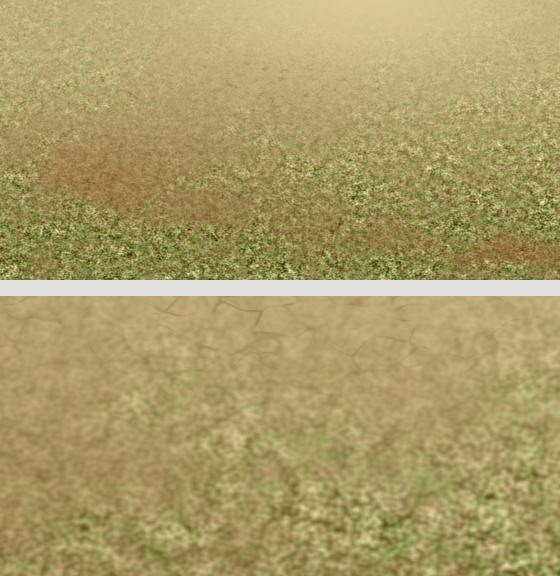
Top: the whole. Bottom: its middle third, enlarged.
A Shadertoy shader for this texture:

```glsl
// Draws a hazy field of patchy grass and bare, cracked earth.

const vec3 HAZE  = vec3(0.84, 0.77, 0.58);
const vec3 EARTH = vec3(0.58, 0.48, 0.29);
const vec3 CLAY  = vec3(0.58, 0.43, 0.25);
const vec3 GRASS = vec3(0.56, 0.54, 0.31);
const vec3 LUSH  = vec3(0.52, 0.52, 0.28);

vec2 hash22(vec2 p) {
    vec3 q = fract(vec3(p.xyx) * vec3(0.1031, 0.1030, 0.0973));
    q += dot(q, q.yzx + 33.33);
    return fract((q.xx + q.yz) * q.zy);
}

// Gradient noise, roughly -0.6 to 0.6
float cornerSlope(vec2 cell, vec2 offset) {
    float angle = 6.2832 * hash22(cell).x;
    return dot(vec2(cos(angle), sin(angle)), offset);
}

float gradientNoise(vec2 p) {
    vec2 i = floor(p), f = p - i;
    vec2 u = f * f * f * (f * (f * 6.0 - 15.0) + 10.0);
    vec2 e = vec2(1.0, 0.0);
    float low  = mix(cornerSlope(i, f), cornerSlope(i + e, f - e), u.x);
    float high = mix(cornerSlope(i + e.yx, f - e.yx),
                     cornerSlope(i + 1.0, f - 1.0), u.x);
    return mix(low, high, u.y);
}

// Octaves are rotated against each other to hide the lattice
float fbm(vec2 p, int octaves, float gain) {
    float sum = 0.0, amplitude = 1.0;
    for (int k = 0; k < octaves; k++) {
        sum += amplitude * gradientNoise(p);
        p = mat2(1.6, 1.2, -1.2, 1.6) * p + 17.3;
        amplitude *= gain;
    }
    return sum;
}

// Soft elliptical patch
float patchAt(vec2 p, vec2 center, vec2 radius) {
    vec2 d = (p - center) / radius;
    return exp(-dot(d, d));
}

// Thin lines between the cells of a Voronoi pattern
float cracks(vec2 p, float width) {
    vec2 cell = floor(p);
    float nearest = 8.0, second = 8.0;
    for (int y = -1; y <= 1; y++)
    for (int x = -1; x <= 1; x++) {
        vec2 c = cell + vec2(x, y);
        float d = length(c + hash22(c) - p);
        second = min(second, max(nearest, d));
        nearest = min(nearest, d);
    }
    return 1.0 - smoothstep(0.0, width, second - nearest);
}

// Share of bare earth: two wide clearings and a worn path
float bareEarth(vec2 p) {
    float clearing = patchAt(p, vec2(0.98, 0.70), vec2(0.60, 0.22))
                   + patchAt(p, vec2(0.40, 0.43), vec2(0.48, 0.18));
    float path = patchAt(p, vec2(p.x, 0.36 - 0.15 * p.x), vec2(1.0, 0.09));
    path *= smoothstep(0.2, 0.7, p.x);
    float ragged = 0.6 * fbm(p * vec2(4.0, 7.0), 6, 0.65);
    return smoothstep(0.0, 1.05, clearing + 0.65 * path + ragged);
}

void mainImage(out vec4 fragColor, in vec2 fragCoord) {
    vec2 p = fragCoord / iResolution.y;
    p.x *= 2.0 * iResolution.y / iResolution.x;

    // Ground cover
    float bare = bareEarth(p);
    float clump = fbm(p * vec2(9.0, 14.0) + 4.0, 4, 0.6);
    float lush = smoothstep(0.45, 0.0, p.y) + 0.8 * clump;
    float clay = patchAt(p, vec2(0.30, 0.37), vec2(0.26, 0.11))
               + patchAt(p, vec2(1.82, 0.09), vec2(0.22, 0.07));
    vec3 grass = mix(GRASS, LUSH, clamp(lush, 0.0, 1.0));
    vec3 earth = mix(EARTH, CLAY, clamp(clay + 0.3 * clump, 0.0, 1.0));
    vec3 color = mix(grass, earth, bare);

    // Fine blades and crumbs, with red and green flecks
    vec2 tilted = mat2(0.88, 0.47, -0.47, 0.88) * (p * vec2(1.0, 1.2));
    float grain = fbm(tilted * 30.0 + 11.0, 3, 1.15);
    float fleck = fbm(tilted * 27.0 + 71.0, 3, 0.85);
    float vigor = 0.8 + 0.7 * clump;
    color += grain * mix(0.25 * vigor, 0.085, bare);
    color += fleck * mix(0.10, 0.03, bare) * vec3(0.65, -0.35, 0.35);
    color += 0.03 * clump;

    // Dried mud
    vec2 warp = 0.014 * vec2(gradientNoise(p * 28.0), gradientNoise(p * 28.0 + 50.0));
    float dry = patchAt(p, vec2(1.08, 0.72), vec2(0.40, 0.13));
    float broken = smoothstep(-0.25, 0.35, gradientNoise(p * 24.0));
    color -= 0.28 * dry * broken * cracks((p + warp) * vec2(20.0, 40.0), 0.16);

    // Haze thickens with distance, brightest right of centre
    float glow = exp(-pow((p.x - 1.3) / 0.65, 2.0));
    float haze = smoothstep(0.08, 1.08, p.y + 0.03 * clump * (1.0 - p.y));
    haze *= 0.76 + 0.24 * glow;
    vec3 air = HAZE + 0.06 * (glow - 0.6) * smoothstep(0.6, 1.0, p.y);
    color = mix(color, air, haze);

    fragColor = vec4(clamp(color, 0.0, 1.0), 1.0);
}
```
